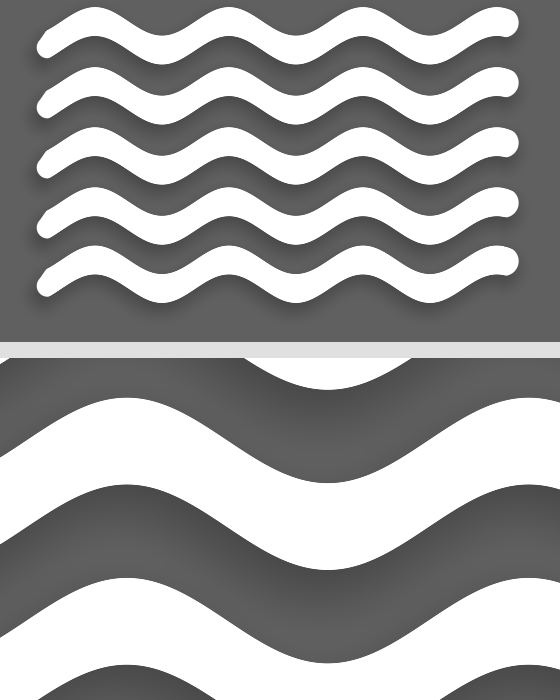
Top: the whole. Bottom: its middle third, enlarged.
Write a Shadertoy shader that draws this pattern.

```glsl
// Five white wavy ribbons with rounded ends on flat grey, each with a soft shadow.
// A cosine band of constant height is cut by two end caps; its approximate
// distance gives both the crisp ribbon and, shifted and widened, the shadow.

const float TAU = 6.2831853;

// Cap distances: x is the tapered left end, y the round right end
vec2 capDistances(vec2 p) {
    vec2 caps = vec2(-1e3);
    if (p.x < 88.0) {
        vec2 q = p - vec2(65.0, 65.0);
        vec2 axis = vec2(0.7071, -0.7071);
        float along = max(dot(q, axis), 0.0);
        caps.x = length(q - along * axis) - 15.0 - 0.18 * along;
    }
    if (p.x > 689.5) caps.y = length(p - vec2(689.5, 31.0)) - 20.5;
    return caps;
}

// Distance to the endless wave, corrected for its slope
float waveDistance(vec2 p) {
    float k = TAU / 183.3;
    float phase = (p.x - 130.0) * k;
    float center = 49.0 - 19.5 * cos(phase);
    float slope = 19.5 * k * sin(phase);
    return (abs(p.y - center) - 19.8) / sqrt(1.0 + slope * slope);
}

float ribbonDistance(vec2 p) {
    vec2 caps = capDistances(p);
    return max(waveDistance(p), max(caps.x, caps.y));
}

void mainImage(out vec4 fragColor, in vec2 fragCoord) {
    // Canvas is 468 units high, y pointing down
    float unit = 468.0 / iResolution.y;
    vec2 p = vec2(fragCoord.x, iResolution.y - fragCoord.y) * unit;

    float ground = 0.376;
    float ribbon = 0.0;
    for (int row = 0; row < 5; row++) {
        // The last row sits slightly closer to its neighbour
        float shift = 82.2 * float(row) - (row == 4 ? 2.5 : 0.0);
        vec2 q = p - vec2(0.0, shift);

        // Shadow falls down and a little left
        float shadow = 1.0 - smoothstep(-24.0, 24.0, ribbonDistance(q - vec2(-4.0, 11.0)));
        ground *= 1.0 - 0.28 * shadow;

        // Sharp long edges, slightly softer caps
        vec2 caps = capDistances(q);
        float body = 1.0 - smoothstep(-0.5 * unit, 0.5 * unit, waveDistance(q));
        float ends = 1.0 - smoothstep(-1.2, 0.5 * unit, max(caps.x, caps.y));
        ribbon = max(ribbon, body * ends);
    }

    fragColor = vec4(vec3(mix(ground, 1.0, ribbon)), 1.0);
}
```
